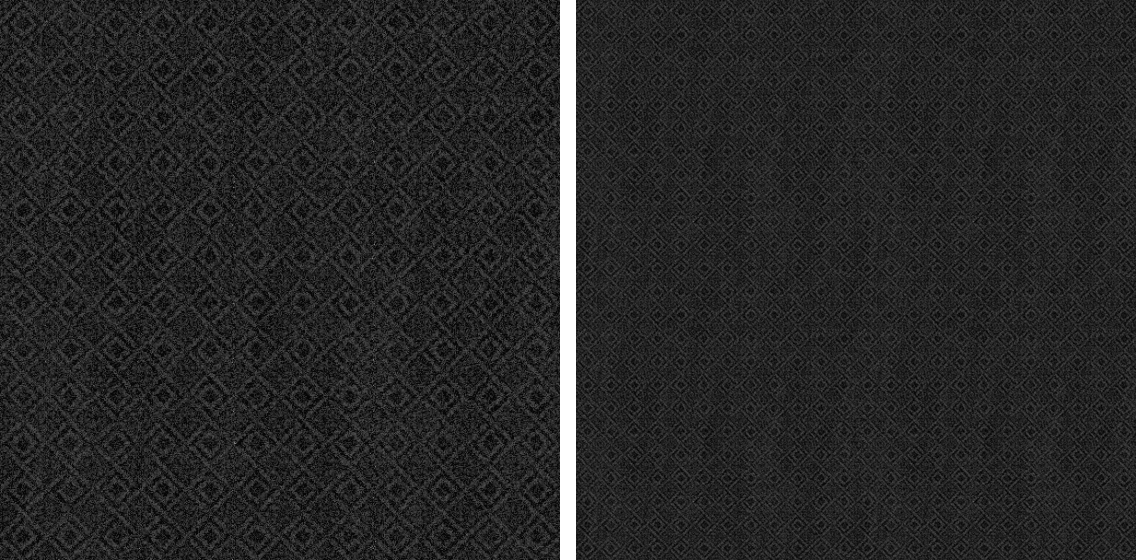
Left: one tile. Right: repeated 2 by 2.
Reproduce this texture procedurally as a WebGL 1 fragment shader.

```glsl
precision highp float;
// Charcoal woven cloth: 12 by 12 interlaced diamonds with grain and worn thread lines.
uniform vec2 u_resolution;

const float REPEATS = 12.0;
const float THREADS = 512.0;
const float DARK = 0.075;
const float LIGHT = 0.205;
const float GROUND = 0.13;

float hash(vec2 p) {
  return fract(sin(dot(p, vec2(12.9898, 78.233))) * 43758.5453);
}

// Value noise with count lattice points per side, wrapping at the canvas edge.
float tileNoise(vec2 uv, float count, float seed) {
  vec2 p = uv * count - 0.5;
  vec2 i = floor(p);
  vec2 f = smoothstep(0.0, 1.0, p - i);
  vec2 lo = mod(i, count) + seed;
  vec2 hi = mod(i + 1.0, count) + seed;
  float bottom = mix(hash(lo), hash(vec2(hi.x, lo.y)), f.x);
  float top = mix(hash(vec2(lo.x, hi.y)), hash(hi), f.x);
  return mix(bottom, top, f.y);
}

// Soft line of the given half width around distance zero.
float band(float dist, float halfWidth, float soft) {
  return 1.0 - smoothstep(halfWidth - soft, halfWidth + soft, abs(dist));
}

// Lays a light strip with dark borders over the tone below.
float layStrip(float tone, float dist, float soft) {
  tone = mix(tone, DARK, band(dist, 0.135, soft));
  return mix(tone, LIGHT, band(dist, 0.07, soft));
}

// Concentric rings in the diamond at the cell centre.
float ringDiamond(float radius, float soft) {
  float tone = mix(DARK, LIGHT, band(radius - 0.25, 0.065, soft));
  return mix(tone, GROUND, band(radius, 0.06, soft));
}

// Small broken checks in the diamond at the cell corners.
float checkDiamond(float radius, vec2 diagonal, float soft) {
  vec2 wave = cos(diagonal * 6.2831853 * 4.0);
  float checks = smoothstep(-0.5, 0.5, wave.x * wave.y);
  float tone = mix(DARK, LIGHT, 0.2 + 0.6 * checks);
  return mix(tone, DARK, 0.6 * band(radius, 0.09, soft));
}

// One repeat, with diagonal strips passing alternately over and under.
float diamondWeave(vec2 cell, float soft) {
  vec2 p = abs(cell);
  vec2 diagonal = vec2(cell.x + cell.y, cell.x - cell.y);
  float radius = p.x + p.y;
  float tone = mix(ringDiamond(radius, soft),
                   checkDiamond(1.0 - radius, diagonal, soft),
                   smoothstep(0.5 - soft, 0.5 + soft, radius));
  vec2 strip = abs(abs(diagonal) - 0.5);
  vec2 order = p.x > p.y ? strip.xy : strip.yx;
  return layStrip(layStrip(tone, order.x, soft), order.y, soft);
}

// Wear beside a repeat boundary, with its own strength for each line.
float wornLine(float coord, float seed) {
  float line = coord * REPEATS + 0.5;
  float dist = (fract(line) - 0.5) / 0.1;
  float strength = hash(vec2(mod(floor(line), REPEATS), seed));
  return exp(-dist * dist) * strength * strength;
}

void main() {
  vec2 uv = gl_FragCoord.xy / u_resolution;
  float soft = 0.02 + 0.5 * REPEATS / min(u_resolution.x, u_resolution.y);

  // Ragged thread edges
  vec2 fray = vec2(tileNoise(uv, THREADS, 3.0), tileNoise(uv, THREADS, 17.0)) - 0.5;
  vec2 cell = fract(uv * REPEATS + fray * 0.09) - 0.5;
  float tone = diamondWeave(cell, soft);

  // Uneven contrast and brightness across the cloth
  float patch = tileNoise(uv, 24.0, 31.0);
  float worn = max(wornLine(uv.x, 5.0), 0.7 * wornLine(uv.y, 9.0));
  tone = mix(tone, GROUND, 0.2 * patch + 0.45 * worn);
  tone += 0.025 * (patch - 0.5);

  // Fine yarn grain
  float grain = tileNoise(uv, THREADS, 47.0) - 0.5;
  float yarn = tileNoise(uv, THREADS * 0.5, 61.0) - 0.5;
  tone += grain * (0.22 + 0.08 * worn) + yarn * 0.06;

  // Sparse pale specks, gathered along worn lines
  float fleck = tileNoise(uv, THREADS, 83.0);
  float cutoff = 0.988 - 0.06 * worn;
  tone += smoothstep(cutoff, cutoff + 0.02, fleck) * (0.12 + 0.14 * worn);

  gl_FragColor = vec4(vec3(clamp(tone, 0.025, 0.5)), 1.0);
}
```
